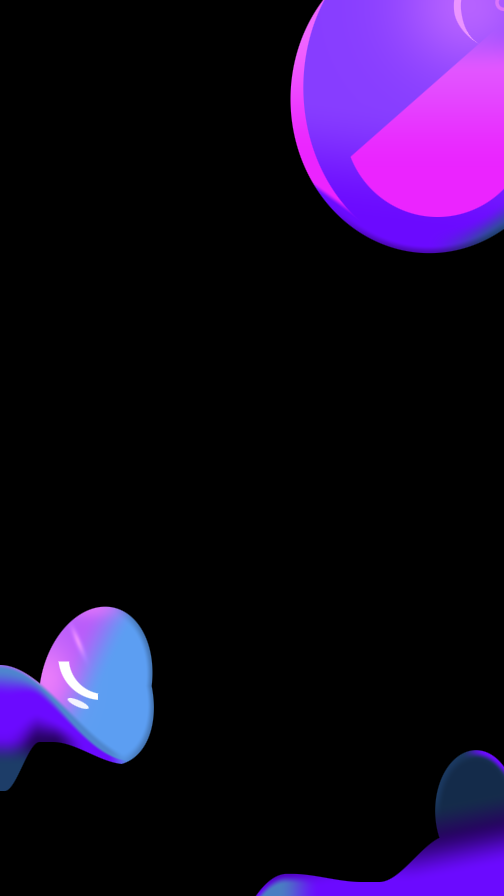
Write a Shadertoy shader that draws this background.

```glsl
// Glossy violet orb and two folded liquid ribbons floating on black.
#define CANVAS  vec2(432.0, 768.0)
#define VIOLET  vec3(0.42, 0.04, 1.00)
#define LILAC   vec3(0.53, 0.24, 1.00)
#define MAGENTA vec3(0.92, 0.14, 1.00)
#define PINK    vec3(0.93, 0.50, 0.98)
#define SKY     vec3(0.36, 0.62, 0.95)
#define NAVY    vec3(0.08, 0.17, 0.29)
#define INDIGO  vec3(0.15, 0.01, 0.38)

// Smooth ramp from a to b; also valid when a > b.
float ramp(float a, float b, float x) {
    float t = clamp((x - a) / (b - a), 0.0, 1.0);
    return t * t * (3.0 - 2.0 * t);
}

// Antialiased coverage of the region d < 0.
float fill(float d) {
    return clamp(0.5 - d / max(fwidth(d), 1e-5), 0.0, 1.0);
}

float ellipse(vec2 p, vec2 center, vec2 radius) {
    return length((p - center) / radius) - 1.0;
}

// Soft round spot of light.
float glow(vec2 p, vec2 center, vec2 radius) {
    vec2 q = (p - center) / radius;
    return exp(-dot(q, q));
}

vec3 drawOrb(vec3 backdrop, vec2 p) {
    float body = ellipse(p, vec2(368, 85), vec2(119, 132));

    // Violet shell, deeper at the base, navy at the lower right
    vec3 col = mix(LILAC, VIOLET, ramp(95.0, 195.0, p.y + 0.12 * (368.0 - p.x)));
    col = mix(col, vec3(0.76, 0.42, 1.0), 0.8 * glow(p, vec2(402, 5), vec2(58, 55)));
    float shade = ramp(-0.16, 0.0, body) * ramp(365.0, 425.0, p.x) * ramp(130.0, 185.0, p.y);
    col = mix(col, vec3(0.17, 0.32, 0.58), shade);
    col *= 1.0 - 0.3 * ramp(-0.05, 0.0, body) * ramp(170.0, 215.0, p.y);

    // Magenta reflection: straight upper edge, rounded base
    vec2 q = (p - vec2(375, 105)) / vec2(80, 81);
    float bowl = length(vec2(q.x, max(q.y, 0.0))) - 1.0;
    float cut = dot(vec2(302, 133) - p, vec2(0.66, 0.75));
    vec3 patchColor = mix(vec3(0.88, 0.36, 1.0), MAGENTA, ramp(35.0, 150.0, p.y));
    col = mix(col, patchColor, fill(bowl) * fill(cut) * ramp(22.0, 62.0, p.y));

    // Crescent along the left rim
    float inner = ellipse(p, vec2(385, 75), vec2(125, 145));
    float tip = dot(p - vec2(322, 196), vec2(-0.58, 0.81));
    vec3 rimColor = mix(vec3(0.94, 0.40, 1.0), MAGENTA, ramp(20.0, 140.0, p.y));
    col = mix(col, rimColor, fill(-inner) * ramp(3.0, -2.0, tip) * ramp(345.0, 320.0, p.x));

    // Curved glints at the top
    float arc = abs(length(p - vec2(430, 5)) - 38.0) - 3.0 * ramp(40.0, 10.0, p.y);
    col = mix(col, vec3(0.96, 0.62, 1.0), 0.85 * fill(arc) * ramp(412.0, 406.0, p.x) * ramp(40.0, 36.0, p.y));
    float ring = abs(length(p - vec2(432, 2)) - 6.0) - 1.5;
    col = mix(col, PINK, 0.7 * fill(ring));
    return mix(backdrop, col, fill(body));
}

vec3 drawLeftRibbon(vec3 backdrop, vec2 p) {
    float crest = 570.0 + 80.0 * ramp(0.0, 120.0, p.x);
    float hem = 636.0 + 19.0 * ramp(45.0, 108.0, p.x) + 42.0 * ramp(34.0, 4.0, p.x);

    // Leaning egg
    float lean = p.y < 588.0 ? 0.12 * (588.0 - p.y) : 0.2 * (p.y - 588.0);
    float egg = ellipse(p - vec2(lean, 0), vec2(82, 588), vec2(48, 68));
    float warm = ramp(18.0, -24.0, (p.x - 82.0) + 0.5 * (p.y - 562.0));
    vec3 eggColor = mix(SKY, vec3(0.72, 0.36, 0.98), warm);
    eggColor = mix(eggColor, PINK, 0.9 * glow(p, vec2(40, 582), vec2(23, 32)));
    eggColor = mix(eggColor, PINK, 0.6 * glow(p, vec2(78, 521), vec2(24, 9)));
    eggColor *= 1.0 - 0.25 * ramp(-0.12, 0.0, egg) * ramp(95.0, 125.0, p.x);

    // White window glints
    float window = max(length(p - vec2(87, 563)) - 37.0, 31.0 - length(p - vec2(90, 564)));
    window = max(window, max(567.0 - p.y, p.x - 84.0));
    vec2 q = p - vec2(67, 603);
    float sliver = ellipse(vec2(q.x, q.y - 0.4 * q.x), vec2(0), vec2(9, 3));
    eggColor = mix(eggColor, vec3(1), max(fill(window), 0.9 * fill(sliver)));
    eggColor += 0.18 * glow(vec2(p.x - 0.4 * (p.y - 550.0), p.y), vec2(67, 550), vec2(2.5, 11));

    // Ribbon: blue fold, violet belly, dark hem
    float depth = (p.y - crest) / max(hem - crest, 1.0);
    float start = 0.03 + 0.45 * ramp(30.0, 100.0, p.x);
    vec3 bandColor = mix(SKY * 0.85, VIOLET, ramp(start, start + 0.22, depth));
    bandColor = mix(bandColor, INDIGO, ramp(0.5, 1.0, depth) * ramp(75.0, 45.0, p.x));
    bandColor = mix(bandColor, NAVY * 1.4, ramp(632.0, 656.0, p.y) * ramp(40.0, 18.0, p.x));

    float band = fill(crest - p.y) * fill(p.x - 105.0);
    vec3 col = mix(eggColor, bandColor, ramp(-2.0, 4.0, p.y - crest) * ramp(112.0, 92.0, p.x));
    return mix(backdrop, col, max(fill(egg), band) * fill(p.y - hem));
}

vec3 drawRightRibbon(vec3 backdrop, vec2 p) {
    float bulb = ellipse(p, vec2(408, 695), vec2(35, 52));
    float crest = 749.0 + 7.0 * ramp(250.0, 310.0, p.x) - 40.0 * ramp(325.0, 385.0, p.x)
                + 24.0 * pow(clamp((246.0 - p.x) / 30.0, 0.0, 1.0), 2.0);

    // Navy bulb melting into the violet wave
    float height = p.y + 0.2 * (p.x - 400.0);
    vec3 col = mix(NAVY, INDIGO, ramp(685.0, 718.0, height));
    col = mix(col, VIOLET, ramp(708.0, 748.0, height + 12.0 * ramp(360.0, 300.0, p.x)));
    col = mix(col, NAVY * 1.6, 0.5 * ramp(-0.2, 0.0, bulb) * ramp(705.0, 680.0, p.y));
    float lip = ramp(-0.14, -0.02, bulb) * ramp(396.0, 416.0, p.x) * ramp(672.0, 655.0, p.y);
    col = mix(col, VIOLET, lip);

    // Blue tip under the left crest
    float tip = ramp(275.0, 238.0, p.x) * ramp(1.0, 9.0, p.y - crest);
    col = mix(col, SKY * 0.8, tip);
    return mix(backdrop, col, max(fill(bulb), fill(crest - p.y)));
}

void mainImage(out vec4 fragColor, in vec2 fragCoord) {
    vec2 uv = fragCoord / iResolution.xy;
    vec2 p = vec2(uv.x, 1.0 - uv.y) * CANVAS; // design units, y runs down
    vec3 col = drawOrb(vec3(0), p);
    col = drawLeftRibbon(col, p);
    col = drawRightRibbon(col, p);
    fragColor = vec4(col, 1.0);
}
```
